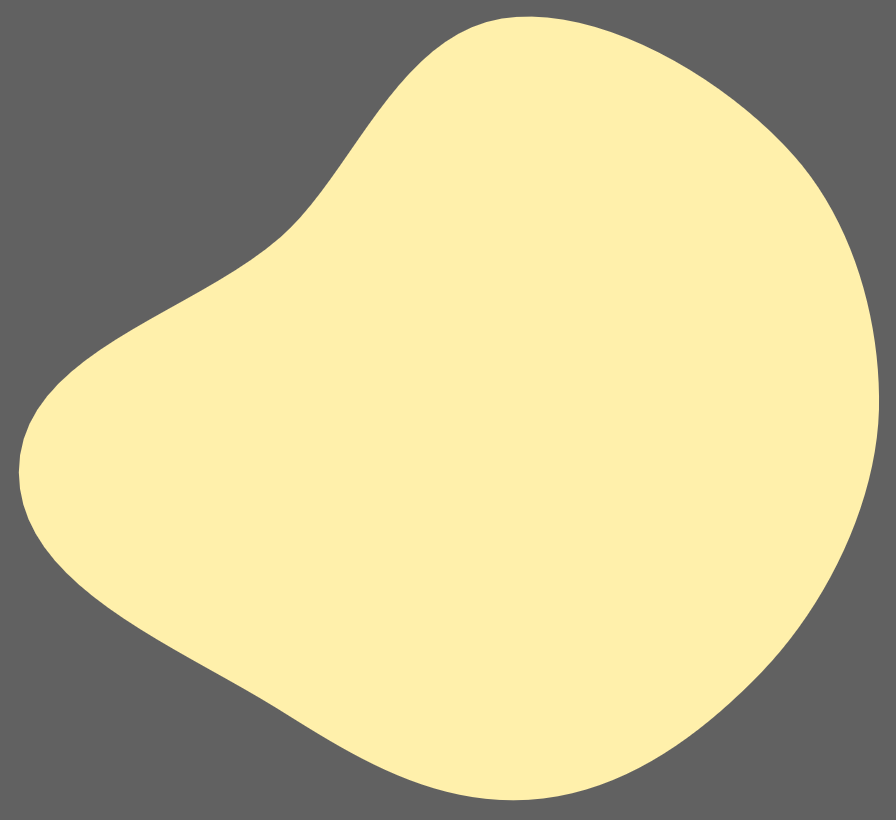
A Shadertoy shader for this background:

```glsl
// A soft, pebble-like blob in pale yellow on a flat grey ground.
// Its outline is a closed loop of cubic curves, walked in short chords;
// the nearest chord gives the distance, edge crossings give the sign.

const vec3 GREY = vec3(0.38);
const vec3 PALE_YELLOW = vec3(1.0, 0.94, 0.67);
const int CURVES = 8;
const int CHORDS = 20;

// Outline clockwise from the top, in units of canvas width
const vec2 anchors[CURVES] = vec2[](
    vec2(0.560, 0.8945), vec2(0.8855, 0.742), vec2(0.981, 0.458), vec2(0.850, 0.165),
    vec2(0.573, 0.022), vec2(0.3085, 0.125), vec2(0.021, 0.388), vec2(0.3125, 0.650));

// Control points just after each anchor
const vec2 leaving[CURVES] = vec2[](
    vec2(0.669, 0.9115), vec2(0.953, 0.6665), vec2(0.978, 0.354), vec2(0.7785, 0.091),
    vec2(0.469, 0.022), vec2(0.190, 0.198), vec2(0.021, 0.521), vec2(0.393, 0.720));

// Control points just before each anchor
const vec2 arriving[CURVES] = vec2[](
    vec2(0.4425, 0.875), vec2(0.810, 0.827), vec2(0.983, 0.556), vec2(0.923, 0.241),
    vec2(0.686, 0.022), vec2(0.384, 0.078), vec2(0.0215, 0.263), vec2(0.212, 0.5625));

vec2 cubicBezier(vec2 a, vec2 b, vec2 c, vec2 d, float t) {
    float s = 1.0 - t;
    return s * s * s * a + 3.0 * s * t * (s * b + t * c) + t * t * t * d;
}

float segmentDistance(vec2 p, vec2 a, vec2 b) {
    vec2 edge = b - a;
    float h = clamp(dot(p - a, edge) / dot(edge, edge), 0.0, 1.0);
    return length(p - a - h * edge);
}

// True when a ray going right from p crosses the chord a-b
bool crossesRay(vec2 p, vec2 a, vec2 b) {
    if ((a.y > p.y) == (b.y > p.y)) return false;
    return p.x < a.x + (b.x - a.x) * (p.y - a.y) / (b.y - a.y);
}

// Signed distance to the closed outline, negative inside
float blobDistance(vec2 p) {
    float nearest = 10.0;
    float side = 1.0;
    vec2 start = anchors[0];
    for (int i = 0; i < CURVES; i++) {
        int next = (i + 1) % CURVES;
        for (int k = 1; k <= CHORDS; k++) {
            float t = float(k) / float(CHORDS);
            vec2 end = cubicBezier(anchors[i], leaving[i], arriving[next], anchors[next], t);
            nearest = min(nearest, segmentDistance(p, start, end));
            if (crossesRay(p, start, end)) side = -side;
            start = end;
        }
    }
    return side * nearest;
}

// Coverage of a shape, softened over one pixel
float coverage(float dist, float pixel) {
    return clamp(0.5 - dist / pixel, 0.0, 1.0);
}

void mainImage(out vec4 fragColor, in vec2 fragCoord) {
    float pixel = 1.0 / iResolution.x;
    vec2 p = fragCoord * pixel;
    float blob = coverage(blobDistance(p), pixel);
    fragColor = vec4(mix(GREY, PALE_YELLOW, blob), 1.0);
}
```
